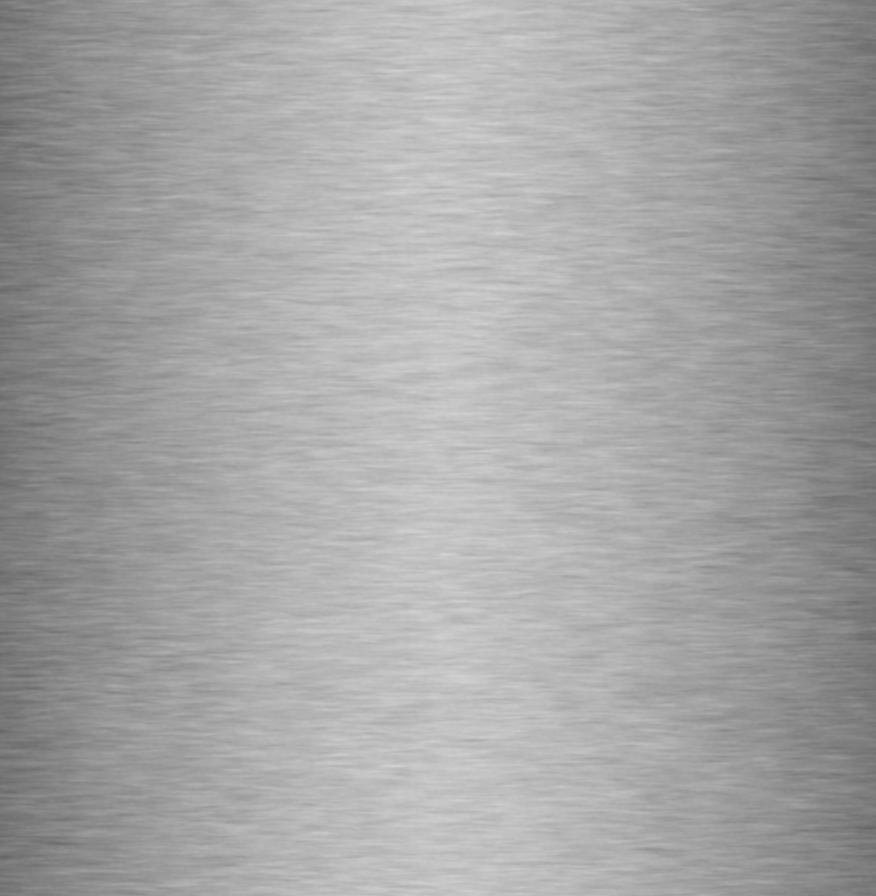
Give the GLSL for this texture, as a Shadertoy shader.

```glsl
// Brushed steel: fine horizontal streaks under a soft vertical band of light.

// Three random values in 0..1 for a cell
vec3 hash3(vec2 cell) {
    vec3 q = fract(cell.xyx * vec3(0.1031, 0.1030, 0.0973));
    q += dot(q, q.yxz + 33.33);
    return fract((q.xxy + q.yzz) * q.zyx);
}

// Cellular noise: each cell scatters one soft light or dark spot, about -1..1
float spots(vec2 p, float seed) {
    vec2 cell = floor(p);
    float sum = 0.0;
    for (int y = -1; y <= 1; y++) {
        for (int x = -1; x <= 1; x++) {
            vec2 id = cell + vec2(x, y);
            vec3 rnd = hash3(id + seed);
            vec2 offset = p - id - rnd.xy;
            float falloff = max(0.0, 1.0 - dot(offset, offset));
            sum += (rnd.z * 2.0 - 1.0) * falloff * falloff;
        }
    }
    return sum;
}

// Stretched spots become streaks of the given length and thickness
float streaks(vec2 p, float len, float thickness, float seed) {
    return spots(p / vec2(len, thickness), seed);
}

void mainImage(out vec4 fragColor, in vec2 fragCoord) {
    vec2 p = fragCoord / iResolution.y;

    // Light band: bright along the middle, falling off to both sides
    float side = abs(2.0 * fragCoord.x / iResolution.x - 1.01);
    float tone = 0.764 - 0.12 * side - 0.175 * side * side;

    // Slight waver of the brush strokes
    p.y += 0.0004 * sin(p.x * 37.0 + p.y * 59.0) + 0.0003 * sin(p.x * 83.0 - p.y * 97.0);

    // Faint grain, then brush strokes from fine to broad
    tone += 0.010 * streaks(p, 0.0045, 0.0028, 71.0);
    tone += 0.026 * streaks(p, 0.0190, 0.0027, 17.0);
    tone += 0.026 * streaks(p, 0.0350, 0.0036, 151.0);
    tone += 0.013 * streaks(p, 0.0600, 0.0075, 293.0);
    tone += 0.005 * streaks(p, 0.1100, 0.0250, 419.0);

    fragColor = vec4(vec3(tone), 1.0);
}
```
